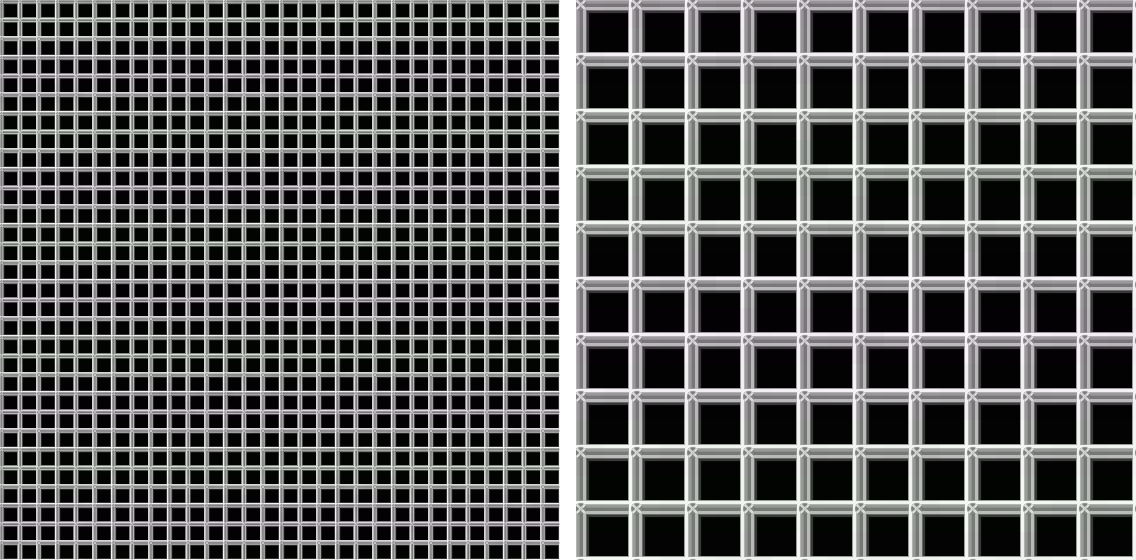
Left: the whole. Right: its middle third, enlarged.
Reproduce this pattern procedurally as a Shadertoy shader.

```glsl
const float REPEATS = 30.0;        // cells across and down
const float TINT_ROWS = 6.0;       // rows per cycle of the faint tint
const float TINT_PHASE = 4.0;      // row with the strongest violet tint
const vec3 TINT = vec3(0.008, -0.014, 0.012);
const float WEAR = 0.03;           // brightness spread between cells
const vec3 GAP_COLOR = vec3(0.01);

// Bar cross-section: each tone starts at its edge, in cell units
const int BANDS = 6;
const float EDGE[BANDS] = float[](-0.065, 0.005, 0.065, 0.125, 0.185, 0.235);
const float TONE[BANDS] = float[](0.95, 0.60, 0.47, 0.73, 0.22, 0.0);

// Star at each crossing
const vec2 KNOT_CENTER = vec2(0.085);
const float KNOT_RADIUS = 0.105;
const float RAY_WIDTH = 0.022;
const float KNOT_LIGHT = 0.93;
const float KNOT_SHADE = 0.42;
const float KNOT_OPACITY = 0.7;

float hash(vec2 p) {
    vec3 q = fract(p.xyx * 0.1031);
    q += dot(q, q.yzx + 33.33);
    return fract((q.x + q.y) * q.z);
}

// Antialiased step over one pixel footprint
float cover(float d, float pixel) {
    return clamp(d / pixel + 0.5, 0.0, 1.0);
}

float barTone(float t, float pixel) {
    float tone = 0.0;
    for (int i = 0; i < BANDS; i++)
        tone = mix(tone, TONE[i], cover(t - EDGE[i], pixel));
    return tone;
}

float addKnot(float tone, vec2 p, float pixel) {
    vec2 q = p - KNOT_CENTER;
    float disc = cover(KNOT_RADIUS - length(q), pixel);
    float diagonal = min(abs(q.x - q.y), abs(q.x + q.y)) * 0.7071;
    float ray = cover(RAY_WIDTH - diagonal, pixel);
    float star = mix(KNOT_SHADE, KNOT_LIGHT, ray);
    return mix(tone, star, disc * KNOT_OPACITY);
}

void mainImage(out vec4 fragColor, in vec2 fragCoord) {
    vec2 uv = fragCoord / iResolution.xy;
    vec2 grid = vec2(uv.x, 1.0 - uv.y) * REPEATS;
    float pixel = REPEATS / min(iResolution.x, iResolution.y);

    // Cells are centred on crossings, so their borders fall in the gaps
    vec2 id = floor(grid + 0.5);
    vec2 p = grid - id;
    id = mod(id, REPEATS);

    // Bevelled bars, the lighter one on top
    float tone = max(barTone(p.x, pixel), barTone(p.y, pixel));
    tone = addKnot(tone, p, pixel);
    tone *= 1.0 + WEAR * (hash(id) - 0.5);

    // Faint tint drifting from row to row
    float drift = cos(6.28319 * (id.y - TINT_PHASE) / TINT_ROWS);
    vec3 color = max(vec3(tone), GAP_COLOR);
    color += TINT * drift * mix(0.3, 1.0, tone);

    fragColor = vec4(clamp(color, 0.0, 1.0), 1.0);
}
```
